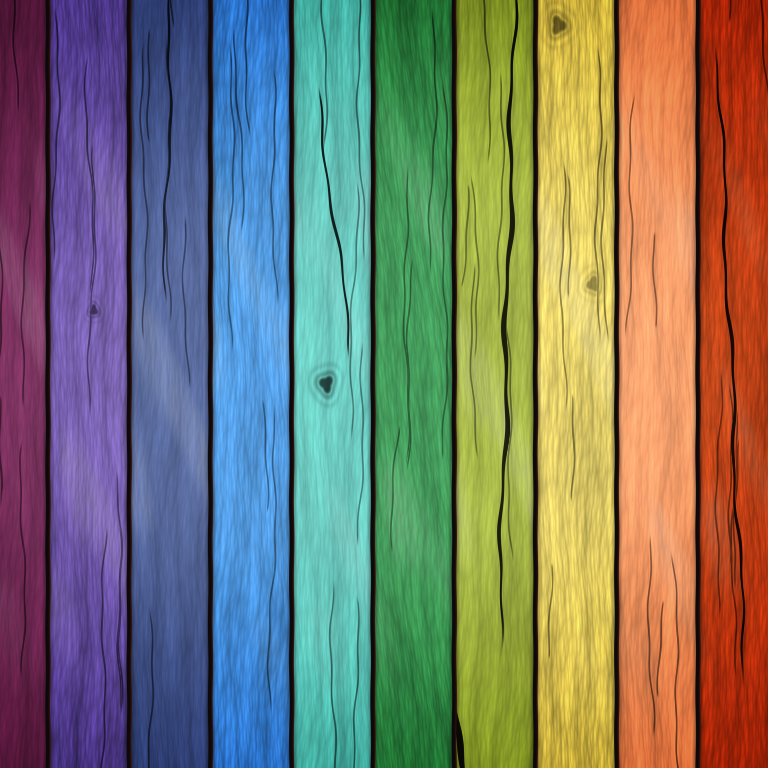
Write a three.js fragment shader that draws this texture.

```glsl
// Ten upright painted boards in rainbow order, split by narrow dark gaps.
// Stretched cellular noise gives embossed fibres, layered sines bend the grain;
// cracks, knots, pale wear and a deepening vignette weather the paint.
varying vec2 vUv;

float hash(vec2 p) {
  return fract(sin(dot(p, vec2(127.1, 311.7))) * 4375.85);
}

// Cellular noise: distance to the nearest scattered point
float cellular(vec2 p) {
  vec2 base = floor(p);
  float nearest = 2.0;
  for (int y = -1; y <= 1; y++) {
    for (int x = -1; x <= 1; x++) {
      vec2 cell = base + vec2(float(x), float(y));
      vec2 point = cell + vec2(hash(cell), hash(cell + 37.3));
      nearest = min(nearest, distance(p, point));
    }
  }
  return nearest;
}

float fibres(vec2 p) {
  return 0.6 * cellular(p * vec2(125.0, 15.0)) + 0.4 * cellular(p * vec2(270.0, 42.0));
}

vec3 paint(float board) {
  if (board < 0.5) return vec3(0.55, 0.26, 0.44);
  if (board < 1.5) return vec3(0.50, 0.41, 0.71);
  if (board < 2.5) return vec3(0.36, 0.43, 0.63);
  if (board < 3.5) return vec3(0.33, 0.61, 0.88);
  if (board < 4.5) return vec3(0.43, 0.80, 0.76);
  if (board < 5.5) return vec3(0.27, 0.61, 0.36);
  if (board < 6.5) return vec3(0.66, 0.72, 0.29);
  if (board < 7.5) return vec3(0.90, 0.82, 0.42);
  if (board < 8.5) return vec3(0.98, 0.65, 0.45);
  return vec3(0.79, 0.32, 0.13);
}

// Wavering split from top to bottom, tapering at both ends
float crack(vec2 p, vec2 top, vec2 bottom, float width) {
  float t = clamp((top.y - p.y) / (top.y - bottom.y), 0.0, 1.0);
  float wobble = 0.003 * sin(p.y * 23.0 + top.x * 90.0) + 0.0012 * sin(p.y * 71.0 + top.x * 40.0);
  float taper = 4.0 * t * (1.0 - t);
  float w = width * taper * (0.7 + 0.3 * sin(p.y * 47.0));
  float away = abs(p.x - mix(top.x, bottom.x, t) - wobble);
  return (1.0 - smoothstep(w, w + 0.0018, away)) * smoothstep(0.0, 0.25, taper);
}

// Dark core inside fading growth rings
float knot(vec2 p, vec2 center, float radius) {
  vec2 d = (p - center) * vec2(1.0, 0.8);
  float r = length(d) / radius + 0.15 * sin(atan(d.y, d.x) * 3.0 + center.x * 50.0);
  float core = 1.0 - smoothstep(0.5, 1.0, r);
  float rings = (0.5 + 0.5 * sin(r * 7.0)) * (1.0 - smoothstep(0.8, 2.8, r));
  return max(core * 0.8, rings * 0.3);
}

void main() {
  vec2 uv = vUv;
  float across = (uv.x - 0.0625) / 0.1058 + 1.0;
  float board = floor(across);
  float local = fract(across);

  // Grain bent by layered sines, slanted on the green board
  float slant = 0.1 * step(abs(board - 5.0), 0.5);
  float bend = 0.004 * sin(uv.y * 9.0 + board * 2.3 + local * 2.0)
             + 0.002 * sin(uv.y * 25.0 + board * 5.1 + local * 4.0);
  vec2 grain = vec2(uv.x + bend + slant * uv.y, uv.y + hash(vec2(board, 4.0)) * 3.0);
  float height = fibres(grain);
  float relief = height - fibres(grain + vec2(0.0016, -0.002));
  float roughness = mix(0.55, 0.9, mod(board, 2.0));
  float streak = cellular(grain * vec2(48.0, 3.5));

  // Board colour with relief light and long streaks
  vec3 color = paint(board);
  color *= 1.0 + roughness * (0.55 * relief + 0.3 * (0.42 - height)) + 0.2 * (0.45 - streak);

  // Pale worn patches
  float patches = sin(uv.y * 11.0 + board * 4.7 + sin(local * 5.0 + uv.y * 6.0))
                + 0.6 * sin(uv.y * 27.0 + local * 6.0 + board * 1.9);
  float worn = smoothstep(0.3, 1.5, patches) * (1.0 - smoothstep(0.15, 0.5, abs(uv.y - 0.5)));
  color = mix(color, color * 0.75 + 0.24, worn * (0.25 + 0.6 * height));

  // Hairline cracks scattered on every board
  float split = 0.0;
  for (int i = 0; i < 6; i++) {
    vec2 seed = vec2(board, float(i) * 3.7 + 1.0);
    float x = 0.0625 + (board - 0.9 + 0.8 * hash(seed)) * 0.1058;
    float top = 0.2 + 0.95 * hash(seed + 9.1);
    float fall = 0.12 + 0.3 * hash(seed + 5.3);
    float drift = 0.02 * (hash(seed + 2.7) - 0.5);
    split = max(split, 0.5 * crack(uv, vec2(x, top), vec2(x + drift, top - fall), 0.0003));
  }

  // Deep cracks and knots
  split = max(split, crack(uv, vec2(0.671, 1.05), vec2(0.650, 0.14), 0.0027));
  split = max(split, crack(uv, vec2(0.413, 0.89), vec2(0.458, 0.53), 0.0011));
  split = max(split, crack(uv, vec2(0.934, 0.95), vec2(0.970, 0.10), 0.0015));
  split = max(split, 0.8 * crack(uv, vec2(0.224, 1.05), vec2(0.214, 0.60), 0.0010));
  split = max(split, crack(uv, vec2(0.594, 0.10), vec2(0.608, -0.05), 0.0035));
  split = max(split, knot(uv, vec2(0.425, 0.500), 0.011));
  split = max(split, 0.6 * knot(uv, vec2(0.727, 0.967), 0.012));
  split = max(split, 0.5 * knot(uv, vec2(0.772, 0.630), 0.010));
  split = max(split, 0.7 * knot(uv, vec2(0.122, 0.596), 0.007));
  color = mix(color, color * 0.16, split);

  // Vignette deepens the paint toward top, bottom and corners
  float vignette = smoothstep(0.2, 0.75, length((uv - 0.5) * vec2(0.75, 1.05)));
  color = pow(clamp(color, 0.0, 1.0), vec3(1.0 + 0.85 * vignette)) * (1.0 - 0.12 * vignette);

  // Shaded board edges and the dark gaps, brown on their right side
  float edge = min(local, 1.0 - local) * 0.1058 + 0.0004 * sin(uv.y * 60.0 + board * 3.0);
  color *= mix(0.72, 1.0, smoothstep(0.003, 0.009, edge));
  vec3 gap = mix(vec3(0.05, 0.03, 0.04), vec3(0.20, 0.07, 0.04), step(local, 0.5) * smoothstep(0.0, 0.003, edge));
  color = mix(gap, color, smoothstep(0.0022, 0.0040, edge));

  gl_FragColor = vec4(color, 1.0);
}
```
